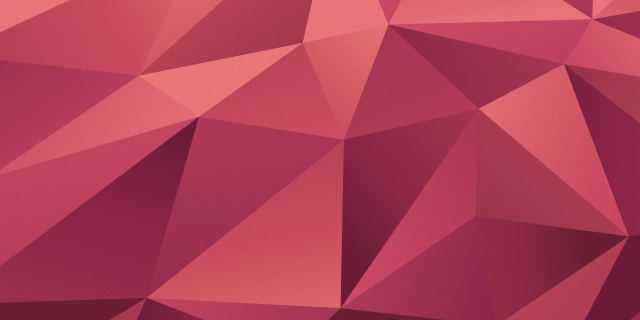
This background is drawn by a WebGL 2 fragment shader. Its source:

```glsl
#version 300 es
precision highp float;

uniform vec2 u_resolution;
out vec4 fragColor;

const float TAU = 6.283185;
const mat2 LATTICE = mat2(0.46, 0.08, 0.0, 0.38); // skewed cell axes
const float JITTER = 0.80;
const float RISING_BIAS = 1.35; // preference for diagonals rising to the right

const vec3 WINE  = vec3(0.42, 0.11, 0.21);
const vec3 PLUM  = vec3(0.54, 0.15, 0.27);
const vec3 BERRY = vec3(0.64, 0.21, 0.31);
const vec3 ROSE  = vec3(0.79, 0.29, 0.38);
const vec3 CORAL = vec3(0.84, 0.37, 0.41);
const vec3 BLUSH = vec3(0.91, 0.46, 0.47);

vec2 hash2(vec2 id) {
    vec3 q = fract(id.xyx * vec3(0.1031, 0.1030, 0.0973));
    q += dot(q, q.yzx + 33.33);
    return fract((q.xx + q.yz) * q.zy);
}

float gradientDot(vec2 corner, vec2 offset) {
    float angle = TAU * hash2(corner).x;
    return dot(vec2(cos(angle), sin(angle)), offset);
}

float gradientNoise(vec2 p) {
    vec2 i = floor(p), f = p - i;
    vec2 u = f * f * f * (f * (f * 6.0 - 15.0) + 10.0);
    vec2 e = vec2(1.0, 0.0);
    float low  = mix(gradientDot(i, f), gradientDot(i + e, f - e), u.x);
    float high = mix(gradientDot(i + e.yx, f - e.yx), gradientDot(i + 1.0, f - 1.0), u.x);
    return mix(low, high, u.y);
}

float ramp(float from, float to, float x) {
    return clamp((x - from) / (to - from), 0.0, 1.0);
}

vec3 palette(float tone) {
    vec3 color = mix(WINE, PLUM, ramp(0.0, 0.13, tone));
    color = mix(color, BERRY, ramp(0.13, 0.35, tone));
    color = mix(color, ROSE, ramp(0.35, 0.70, tone));
    color = mix(color, CORAL, ramp(0.70, 0.82, tone));
    return mix(color, BLUSH, ramp(0.82, 0.94, tone));
}

vec2 meshPoint(vec2 id) {
    return LATTICE * (id + JITTER * (hash2(id + 41.0) - 0.5));
}

float cross2(vec2 a, vec2 b) {
    return a.x * b.y - a.y * b.x;
}

float area(vec2 a, vec2 b, vec2 c) {
    return 0.5 * cross2(b - a, c - a);
}

// Signed distance to the line a-b, positive on its left
float edgeDistance(vec2 p, vec2 a, vec2 b) {
    return cross2(normalize(b - a), p - a);
}

// Shaded facet, premultiplied by its smooth coverage
vec4 facet(vec2 p, vec2 a, vec2 b, vec2 c, vec2 id, float side, float pixel) {
    float inside = min(edgeDistance(p, a, b), min(edgeDistance(p, b, c), edgeDistance(p, c, a)));
    float coverage = clamp(0.5 + inside / pixel, 0.0, 1.0);

    // Evenly spread tones, lighter towards the top left
    vec2 centre = (a + b + c) / 3.0;
    vec2 h = hash2(id + vec2(17.0, 59.0) * (side + 1.0));
    float spread = fract(dot(id, vec2(0.7549, 0.5698)) + 0.41 * side + 0.2);
    float tone = 0.5 + 0.80 * (spread - 0.5);
    tone += dot(centre - vec2(1.0, 0.5), vec2(-0.08, 0.58));

    // Linear light falloff across the facet
    float angle = TAU * h.x;
    tone += mix(0.25, 0.7, h.y) * dot(p - centre, vec2(cos(angle), sin(angle)));

    float warmth = hash2(id + 7.0 + 23.0 * side).y - 0.5;
    vec3 color = palette(tone) + warmth * vec3(0.0, 0.02, -0.025);
    return vec4(color, 1.0) * coverage;
}

// One lattice cell, split along the diagonal that gives the fuller halves
vec4 cellFacets(vec2 p, vec2 id, float pixel) {
    vec2 a = meshPoint(id);
    vec2 b = meshPoint(id + vec2(1.0, 0.0));
    vec2 c = meshPoint(id + 1.0);
    vec2 d = meshPoint(id + vec2(0.0, 1.0));
    float rising = min(area(a, b, c), area(a, c, d));
    float falling = min(area(a, b, d), area(b, c, d));
    if (rising * RISING_BIAS > falling)
        return facet(p, a, b, c, id, 0.0, pixel) + facet(p, a, c, d, id, 1.0, pixel);
    return facet(p, a, b, d, id, 0.0, pixel) + facet(p, b, c, d, id, 1.0, pixel);
}

void main() {
    vec2 p = gl_FragCoord.xy / u_resolution.y;
    float pixel = 1.0 / u_resolution.y;
    vec2 cell = floor(inverse(LATTICE) * p);

    vec4 sum = vec4(0.0);
    for (int y = -1; y <= 1; y++)
        for (int x = -1; x <= 1; x++)
            sum += cellFacets(p, cell + vec2(x, y), pixel);
    vec3 color = sum.rgb / max(sum.a, 0.001);

    // Faint paper grain
    color *= 1.0 + 0.028 * gradientNoise(p * 90.0);
    fragColor = vec4(color, 1.0);
}
```
